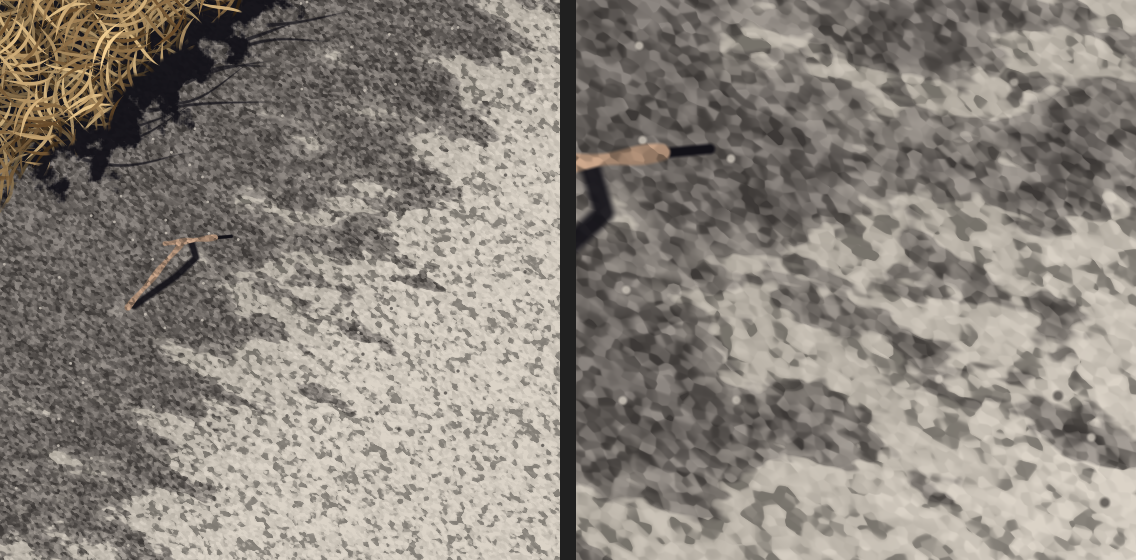
Left, the full canvas; right, a detail of the centre.
Write a Shadertoy shader that draws this texture.

```glsl
const vec3 PALE = vec3(0.83, 0.80, 0.755), DUSTY = vec3(0.65, 0.625, 0.585);
const vec3 TAR = vec3(0.24, 0.225, 0.215), ASPHALT = vec3(0.55, 0.525, 0.505);
const vec3 STRAW = vec3(0.90, 0.77, 0.55), STEM = vec3(0.38, 0.27, 0.15);
const vec3 SHADE = vec3(0.07, 0.065, 0.09), BARK = vec3(0.66, 0.54, 0.45);

mat2 turn(float a) { return mat2(cos(a), sin(a), -sin(a), cos(a)); }

vec3 hash3(vec2 p) {
    vec3 q = fract(p.xyx * vec3(0.1031, 0.1030, 0.0973));
    q += dot(q, q.yxz + 33.33);
    return fract((q.xxy + q.yzz) * q.zyx);
}

// Coverage of a shape from its signed distance
float cover(float d, float soft) { return 1.0 - smoothstep(-soft, soft, d); }

// Blended cellular noise: each cell carries a random tone
float grains(vec2 p) {
    vec2 cell = floor(p), f = fract(p);
    float sum = 0.0, weight = 0.0;
    for (int i = 0; i < 9; i++) {
        vec2 o = vec2(i % 3 - 1, i / 3 - 1);
        vec3 h = hash3(cell + o);
        vec2 d = o + h.xy - f;
        float w = exp(-9.0 * dot(d, d));
        sum += w * h.z;
        weight += w;
    }
    return sum / weight;
}

// Layered, mutually bent sines
float waves(vec2 p) {
    float sum = 0.0, amp = 0.25;
    for (int i = 0; i < 6; i++) {
        sum += amp * (sin(p.x + 1.3 * sin(p.y)) + sin(p.y + 1.3 * cos(0.9 * p.x)));
        p = turn(1.1) * p * 1.8 + 2.7;
        amp *= 0.6;
    }
    return sum;
}

// One jittered dot in a few of the cells
float specks(vec2 p, float share) {
    vec3 h = hash3(floor(p));
    return cover(length(fract(p) - 0.3 - 0.4 * h.xy) - 0.22, 0.1) * step(1.0 - share, h.z);
}

float segment(vec2 p, vec2 a, vec2 b) {
    vec2 ab = b - a;
    return length(p - a - ab * clamp(dot(p - a, ab) / dot(ab, ab), 0.0, 1.0));
}

// Thin bowed shadows of loose stalks
float stalkShadows(vec2 p) {
    float dark = 0.0;
    for (int i = 0; i < 10; i++) {
        vec3 h = hash3(vec2(i, 7)), k = hash3(vec2(i, 31));
        vec2 start = mix(vec2(0.13, 0.71), vec2(0.48, 0.96), (float(i) + h.x) / 10.0);
        float t = (p.x - start.x) / (0.12 + 0.16 * h.y);
        float bow = start.y + 0.09 * t * k.x + 0.05 * (k.y - 0.5) * sin(4.5 * t);
        float stalk = cover(abs(p.y - bow) - 0.0035 * (1.1 - t), 0.0018);
        dark = max(dark, stalk * smoothstep(0.0, 0.05, t) * (1.0 - smoothstep(0.6, 1.0, t)));
    }
    return dark;
}

// Tangled dry blades, lower layers darker; corner is below 1 inside the tuft
vec3 grass(vec3 color, vec2 p, float corner) {
    for (int i = 0; i < 15; i++) {
        float layer = float(i);
        vec2 q = turn(layer * 2.4) * p + layer * 0.37;
        q.y += 0.012 * sin(q.x * 35.0 + layer);
        vec2 g = q * vec2(11.0, 60.0), f = fract(g) - 0.5;
        vec3 h = hash3(floor(g) + layer * 17.0);
        float blade = cover(abs(f.y + 0.5 * (h.x - 0.5)) - 0.19 * (1.0 - 4.0 * f.x * f.x), 0.07);
        blade *= step(0.45, h.y) * cover(corner - 1.0 - 0.28 * (h.z - 0.5), 0.03);
        color = mix(color, mix(STEM, STRAW, h.x) * mix(0.4, 1.08, layer / 14.0), blade);
    }
    return color;
}

// Twig with one branch, drawn over its shadow
vec3 forkedTwig(vec3 color, vec2 p, float grain) {
    vec2 tip = vec2(0.228, 0.451), elbow = vec2(0.35, 0.54), knee = vec2(0.315, 0.507);
    float below = min(segment(p, elbow, vec2(0.342, 0.567)), segment(p, elbow, knee));
    below = min(below, segment(p, knee, tip + vec2(0.012, 0.003)));
    color = mix(color, SHADE, 0.9 * cover(below - 0.006, 0.003));
    float point = segment(p, vec2(0.38, 0.575), vec2(0.413, 0.578));
    color = mix(color, SHADE, cover(point - 0.003, 0.0015));
    float twig = min(segment(p, vec2(0.295, 0.565), vec2(0.385, 0.576)), segment(p, vec2(0.323, 0.564), tip));
    return mix(color, BARK * (0.95 + 0.6 * grain), cover(twig - 0.0048 + 0.0012 * sin(p.x * 130.0), 0.0015));
}

void mainImage(out vec4 fragColor, in vec2 fragCoord) {
    vec2 p = fragCoord / iResolution.y, slant = turn(0.6) * p;
    float coarse = grains(slant * vec2(85.0, 120.0)) - 0.5;
    float fine = grains(slant * vec2(150.0, 220.0) + 40.0) - 0.5;
    // Dark film breaking into lobes along a diagonal
    float side = dot(p - vec2(0.565, 0.5), vec2(0.76, -0.65));
    float lobes = waves(turn(0.25) * p * vec2(18.0, 42.0) + 1.5);
    float bare = side + 0.28 * lobes + 0.05 * coarse;
    float worn = max(smoothstep(-0.028, 0.028, bare), 0.3 * smoothstep(-0.14, -0.02, bare + 0.06 * fine));
    // Grainy asphalt and pitted pale ground
    vec3 tar = mix(TAR, ASPHALT, clamp(0.52 + 0.55 * coarse + 0.85 * fine + 0.08 * lobes, 0.0, 1.0));
    tar = mix(tar, PALE, 0.75 * specks(p * 90.0, 0.012));
    float glow = 0.25 + 0.6 * smoothstep(-0.12, 0.22, side);
    vec3 pale = mix(DUSTY, PALE, clamp(glow + 0.7 * coarse + 0.6 * fine, 0.0, 1.15));
    pale *= 1.0 - 0.28 * smoothstep(0.12, 0.4, -coarse - 0.4 * fine);
    vec3 color = mix(tar, mix(pale, TAR, 0.7 * specks(p * 75.0 + 9.0, 0.006)), worn);
    // Tuft in the corner and the shadow beside it
    float corner = p.x / 0.34 + (1.0 - p.y) / 0.31;
    float reach = mix(1.06, 1.5, smoothstep(0.0, 0.2, p.x));
    float shadow = cover(corner - reach + 0.3 * waves(p * 55.0), 0.07);
    color = mix(color, SHADE, max(0.95 * shadow, 0.75 * stalkShadows(p)));
    color = grass(color, p, corner / 1.1 + 0.12 * waves(p * 30.0));
    fragColor = vec4(forkedTwig(color, p, fine), 1.0);
}
```
